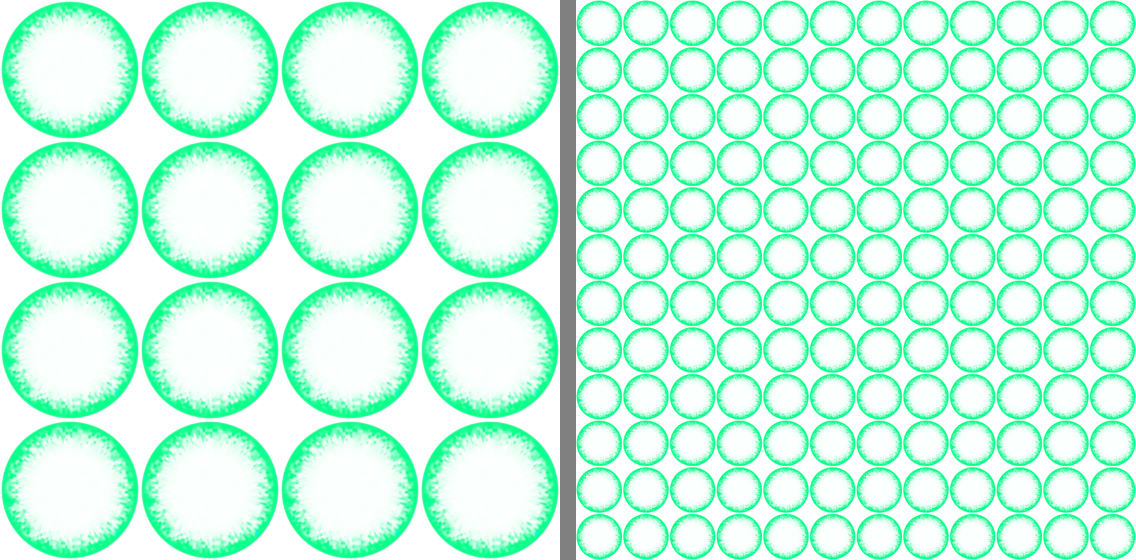
Left: one tile. Right: repeated 3 by 3.
Write a WebGL 1 fragment shader that draws this pattern.

```glsl
precision highp float;

uniform vec2 u_resolution;

const float TAU = 6.2831853;
const float REPEATS = 4.0;
const float DISC_RADIUS = 0.488;
const vec3 PAPER = vec3(1.0);
const vec3 GREEN = vec3(0.04, 1.0, 0.54);
const vec3 CYAN = vec3(0.0, 1.0, 0.90);
const vec3 EDGE_TINT = vec3(0.42, 0.94, 0.68);

float hash(vec2 p) {
  vec3 q = fract(vec3(p.xyx) * 0.1031);
  q += dot(q, q.yzx + 33.33);
  return fract((q.x + q.y) * q.z);
}

// Value noise whose x axis wraps after a whole number of cells
float wrappedNoise(vec2 p, float period, float seed) {
  vec2 i = floor(p);
  vec2 f = fract(p);
  f = f * f * (3.0 - 2.0 * f);
  float x0 = mod(i.x, period) + seed;
  float x1 = mod(i.x + 1.0, period) + seed;
  float low = mix(hash(vec2(x0, i.y)), hash(vec2(x1, i.y)), f.x);
  float high = mix(hash(vec2(x0, i.y + 1.0)), hash(vec2(x1, i.y + 1.0)), f.x);
  return mix(low, high, f.y);
}

// Noise around a ring: turn runs from 0 to 1, rings sets the radial detail
float ringNoise(float turn, float radius, float spokes, float rings, float seed) {
  return wrappedNoise(vec2(turn * spokes, radius * rings), spokes, seed);
}

// Amount of green ink: solid at the rim, mottled, then fading inward
float inkAmount(float turn, float radius) {
  float clumps = ringNoise(turn, radius, 44.0, 22.0, 11.0) - 0.5;
  float specks = ringNoise(turn, radius, 150.0, 42.0, 237.0) - 0.5;
  float streaks = ringNoise(turn, radius, 120.0, 9.0, 491.0);
  float calm = 1.0 - 0.7 * smoothstep(0.435, 0.472, radius);
  float ragged = radius + (0.045 * clumps + 0.115 * specks) * calm;
  float ink = smoothstep(0.34, 0.485, ragged);
  float haze = 0.17 * streaks * smoothstep(0.24, 0.40, radius);
  return ink + haze * (1.0 - ink);
}

// Sparse cyan flecks inside the rim, denser toward the bottom
float fleckAmount(vec2 p, float turn, float radius) {
  float band = smoothstep(0.435, 0.455, radius) * (1.0 - smoothstep(0.472, 0.482, radius));
  float fleck = ringNoise(turn, radius, 84.0, 46.0, 733.0);
  float bias = -0.10 * p.y / DISC_RADIUS;
  return band * smoothstep(0.80, 0.93, fleck + bias);
}

vec3 discColor(vec2 p, float radius) {
  float turn = fract(atan(p.y, p.x) / TAU);
  float grain = 0.03 * wrappedNoise((p + 0.5) * 64.0, 64.0, 859.0);
  float ink = clamp(inkAmount(turn, radius) + grain, 0.0, 1.0);
  vec3 color = mix(PAPER, GREEN, ink);
  color = mix(color, CYAN, fleckAmount(p, turn, radius));
  // Softer, duller outline
  return mix(color, EDGE_TINT, 0.7 * smoothstep(0.476, DISC_RADIUS, radius));
}

void main() {
  vec2 uv = gl_FragCoord.xy / u_resolution;
  vec2 p = fract(uv * REPEATS) - 0.5;
  float radius = length(p);
  float softness = max(0.005, 0.75 * REPEATS / u_resolution.y);
  float disc = 1.0 - smoothstep(DISC_RADIUS - softness, DISC_RADIUS + softness, radius);
  gl_FragColor = vec4(mix(PAPER, discColor(p, radius), disc), 1.0);
}
```
